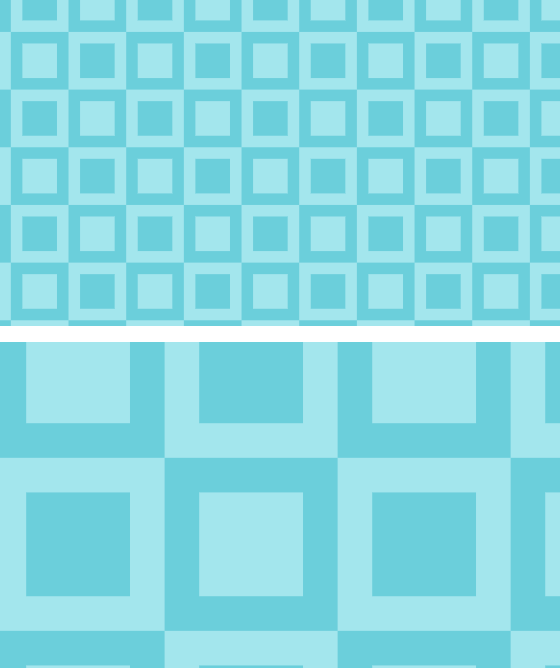
Top: the whole. Bottom: its middle third, enlarged.
Write a WebGL 2 fragment shader that draws this pattern.

```glsl
#version 300 es
precision highp float;
// Two-tone aqua checkerboard with a counter-coloured square centred in each tile.

#define TILES_ACROSS 9.71
#define GRID_OFFSET vec2(0.188, 0.099)
#define INNER_SIZE 0.6
#define DEEP_AQUA vec3(0.42, 0.81, 0.86)
#define PALE_AQUA vec3(0.64, 0.90, 0.93)

uniform vec2 u_resolution;
out vec4 fragColor;

// Sign of a distance, ramped over one pixel.
float softSign(float dist, float pixel) {
    return clamp(2.0 * dist / pixel, -1.0, 1.0);
}

// Distance to the nearest grid line: positive in even tiles, negative in odd.
vec2 stripeDistance(vec2 p) {
    return 0.5 - abs(mod(p + 0.5, 2.0) - 1.0);
}

// Signed distance to the inner square: negative inside.
float innerDistance(vec2 p) {
    vec2 fromCentre = abs(fract(p) - 0.5);
    return max(fromCentre.x, fromCentre.y) - 0.5 * INNER_SIZE;
}

void main() {
    // Tile coordinates: one unit per tile
    float pixel = TILES_ACROSS / u_resolution.x;
    vec2 p = gl_FragCoord.xy * pixel - GRID_OFFSET;

    // Checkerboard parity, flipped inside each inner square
    vec2 stripes = stripeDistance(p);
    float checker = softSign(stripes.x, pixel) * softSign(stripes.y, pixel);
    float tone = checker * softSign(innerDistance(p), pixel);

    fragColor = vec4(mix(PALE_AQUA, DEEP_AQUA, 0.5 + 0.5 * tone), 1.0);
}
```
